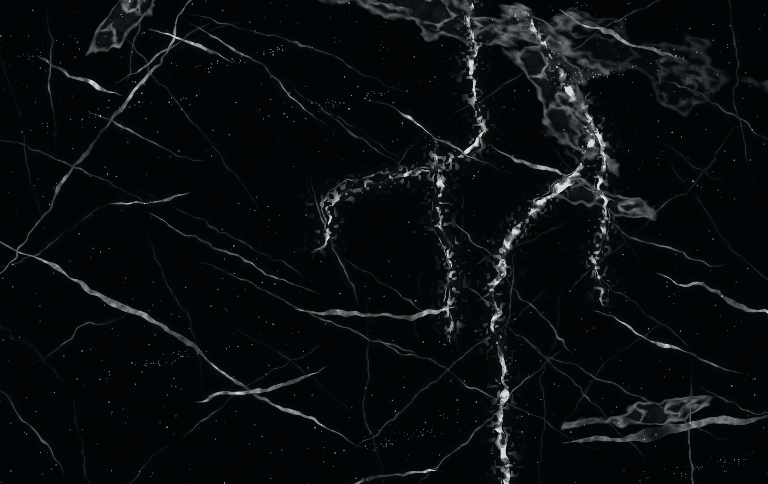
Reproduce this texture procedurally as a Shadertoy shader.

```glsl
// Black marble: near-black stone with fine cracks, broad veins, chalky trunks,
// cloudy patches and dust. Veins are lines bent by noise, placed by a hash.

float hash(vec2 p) {
  vec3 q = fract(vec3(p.xyx) * .1031);
  q += dot(q, q.yzx + 33.33);
  return fract((q.x + q.y) * q.z);
}

vec4 hash4(float n) {
  return vec4(hash(vec2(n, 3)), hash(vec2(n, 17)), hash(vec2(n, 41)), hash(vec2(n, 73)));
}

float noise(vec2 p) {
  vec2 i = floor(p), f = fract(p);
  f *= f * (3. - 2. * f);
  return mix(mix(hash(i), hash(i + vec2(1, 0)), f.x),
             mix(hash(i + vec2(0, 1)), hash(i + vec2(1, 1)), f.x), f.y);
}

float fbm(vec2 p) {
  float sum = 0., amp = .53;
  for (int i = 0; i < 4; i++) {
    sum += amp * noise(p);
    p = p * 2.03 + 19.7;
    amp *= .5;
  }
  return sum;
}

// Coordinates along and across a direction
vec2 turn(vec2 d, float angle) {
  vec2 dir = vec2(cos(angle), sin(angle));
  return vec2(dot(d, dir), dot(d, vec2(-dir.y, dir.x)));
}

// Smooth stroke; lines thinner than a pixel grow dimmer instead
float stroke(float dist, float halfWidth) {
  float px = 1. / iResolution.y, r = max(halfWidth, .5 * px);
  return max(halfWidth, 0.) / r * (1. - smoothstep(r - .5 * px, r + .7 * px, dist));
}

// Tapering vein with a faint halo
float vein(vec2 p, vec2 centre, float angle, float halfLen, float width, float seed) {
  vec2 q = turn(p - centre, angle);
  float t = abs(q.x) / halfLen;
  if (t > 1. || abs(q.y) > .12) return 0.;
  q.y += .07 * (fbm(vec2(q.x * 5. + 40., seed * 7.3)) - .5);
  float taper = 1. - t * t;
  float w = width * taper * (.3 + 1.4 * noise(vec2(q.x * 24. + 60., seed * 3.1)));
  float fade = .15 + 1.2 * noise(vec2(q.x * 16. + 30., seed * 5.7));
  return fade * max(stroke(abs(q.y), w), .16 * taper * exp(-abs(q.y) * 190.));
}

// Trunk path: start x, sideways shift, and the heights it shifts between
float trunkX(float y, vec4 path) {
  return path.x + path.y * smoothstep(path.z, path.w, y) + .08 * (fbm(vec2(y * 9., path.x * 31.)) - .5);
}

// Ragged trunk of two strands with flecks beside it
float trunk(vec2 p, vec4 path, float low, float high, float width) {
  float slope = (trunkX(p.y + .004, path) - trunkX(p.y - .004, path)) / .008;
  float d = (p.x - trunkX(p.y, path)) / sqrt(1. + slope * slope);
  if (abs(d) > .08) return 0.;
  float ends = smoothstep(low, low + .06, p.y) * (1. - smoothstep(high - .06, high, p.y));
  d += .014 * (fbm(p * 38.) - .5);
  float side = abs(d + .035 * (noise(p * 13. + 7.) - .4));
  d = abs(d);
  float chalk = .12 + .85 * smoothstep(.3, .75, fbm(p * 75.));
  float strands = max(stroke(d, width * ends * (1.7 * noise(p * 34.) - .1)), .55 * stroke(side, .0013 * ends));
  float flecks = .75 * smoothstep(.62, .8, noise(p * 150.)) * exp(-d * 85.);
  return max(strands * chalk, ends * max(flecks, .06 * exp(-d * 70.)));
}

// Wispy patch webbed with pale threads
float wisps(vec2 p, vec2 centre, float angle, vec2 radii) {
  vec2 q = turn(p - centre, angle);
  float e = length(q / radii);
  if (e > 2.2) return 0.;
  e += 2.6 * (fbm(q * vec2(9, 17) + centre * 30.) - .5);
  float body = 1. - smoothstep(.25, 1.05, e);
  float web = 1. - smoothstep(0., .1, abs(fbm(q * vec2(16, 28) + 5.) - .5));
  float fringe = smoothstep(.6, .85, e) * (1. - smoothstep(.85, 1.05, e));
  return (body * (.1 + .6 * web) + .5 * fringe) * (.1 + .9 * fbm(p * 70.));
}

// Specks of random place, size and strength, one per cell
float specks(vec2 p, float density) {
  vec2 cell = floor(p), spot = .2 + .6 * vec2(hash(cell + 5.), hash(cell + 29.));
  float size = .1 + .35 * hash(cell + 61.);
  float dot1 = 1. - smoothstep(size * .4, size + .2, length(fract(p) - spot));
  return step(hash(cell), density) * hash(cell + 83.) * dot1;
}

void mainImage(out vec4 fragColor, in vec2 fragCoord) {
  vec2 uv = fragCoord / iResolution.y;
  // Small warps make every line jagged
  vec2 p = uv + .02 * (vec2(fbm(uv * 8.), fbm(uv * 8. + 50.)) - .5);
  p += .007 * (vec2(noise(uv * 60.), noise(uv * 60. + 90.)) - .5);
  float grain = fbm(uv * 90.), veins = 0., dust = .012;

  // Fine cracks: most fall to the right, some are steep, some rise
  for (float n = 0.; n < 52.; n++) {
    vec4 h = hash4(n + 11.);
    float family = mod(n, 4.), angle = family < 2. ? -.65 : family < 3. ? -1.5 : .7;
    vec2 centre = vec2(1.59 * fract(n * .618), h.y);
    float crack = vein(p, centre, angle + .6 * (h.x - .5), .06 + .24 * h.z, .0006 + .0011 * h.w, n);
    veins = max(veins, crack * (.25 + .5 * h.w * h.w));
  }

  // Broad veins, and dust trains that rise gently
  for (float n = 0.; n < 10.; n++) {
    vec4 h = hash4(n + 90.);
    vec2 centre = vec2(1.59 * fract(n * .618 + .25), h.x);
    float angle = mod(n, 3.) < 2. ? -.65 + .3 * h.y : .18;
    veins = max(veins, vein(p, centre, angle, .08 + .12 * h.z, .0018 + .0018 * h.w, n + 70.));
    vec2 q = turn(p - vec2(1.59 * fract(n * .618 + .6), h.w), .2) / vec2(.14, .009);
    dust += .5 * noise(p * 25.) * exp(-dot(q, q));
  }

  // Long veins at left and centre, a wide one at lower right
  veins = max(veins, vein(p, vec2(.36, .3), -.53, .46, .005, 201.));
  veins = max(veins, vein(p, vec2(.2, .72), .95, .4, .0032, 207.));
  veins = max(veins, vein(p, vec2(.78, .35), .03, .17, .005, 211.));
  veins = max(veins, .7 * vein(p, vec2(1.42, .11), .06, .26, .009, 215.));
  float light = veins * (.12 + .9 * grain);

  // Ragged trunks
  light = max(light, trunk(p, vec4(1.03, .2, .4, .75), -.1, .82, .0062));
  light = max(light, trunk(p, vec4(.66, .32, .56, .71), .46, 1.1, .0042));
  light = max(light, trunk(p, vec4(.92, -.02, .4, .7), .28, .74, .0022));
  light = max(light, trunk(p, vec4(1.25, -.15, .7, .95), .36, .98, .0045));

  // Mineral patches
  light = max(light, wisps(p, vec2(.96, .96), -.25, vec2(.24, .05)));
  light = max(light, wisps(p, vec2(1.14, .82), -.8, vec2(.15, .05)));
  light = max(light, wisps(p, vec2(1.26, .58), -.2, vec2(.13, .025)));
  light = max(light, wisps(p, vec2(1.36, .15), .2, vec2(.2, .02)));
  light = max(light, .4 * wisps(p, vec2(1.34, .87), -.25, vec2(.24, .06)));
  light = max(light, wisps(p, vec2(.25, .96), .9, vec2(.08, .025)));

  // Dust, then stone colour with a cool tint
  light += (.2 + .6 * grain) * specks(uv * 210., min(dust, .4));
  vec3 stone = vec3(.007, .017, .024) * (.7 + .6 * grain);
  fragColor = vec4(stone + min(light, .85) * vec3(.95, .99, .98), 1);
}
```
